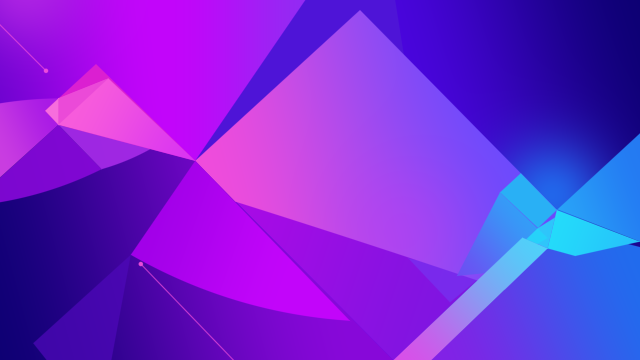
Reproduce this background procedurally as a WebGL 1 fragment shader.

```glsl
precision highp float;
// Overlapping translucent facets in violet, magenta and cyan, with two fine pins.
// Each facet is an intersection of half planes, some with bowed edges, filled
// with a linear gradient and painted from back to front on a 16 x 9 canvas.
uniform vec2 u_resolution;

const vec2 CANVAS = vec2(16.0, 9.0);
const float PIN_WIDTH = 0.013;
const float PIN_HEAD = 0.055;
const float GLOW_RADIUS = 1.35;

// Corners shared by several facets
const vec2 HUB = vec2(4.88, 4.98);
const vec2 KNOT = vec2(13.92, 3.75);
const vec2 PEAK = vec2(9.0, 8.75);
const vec2 FOLD = vec2(5.88, 3.96);
const vec2 WEDGE_TIP = vec2(11.42, 2.1);
const vec2 WEDGE_TOP = vec2(12.5, 4.19);
const vec2 BAND_LEFT = vec2(13.06, 3.06);
const vec2 BAND_RIGHT = vec2(13.69, 2.79);
const vec2 BAND_NOTCH = vec2(12.13, 2.17);
const vec2 ELBOW = vec2(3.27, 2.63);
const vec2 WING = vec2(1.46, 5.88);
const vec2 WING_TOP = vec2(1.46, 6.54);
const vec2 WING_LOW = vec2(2.54, 4.77);
const vec2 CREST = vec2(2.71, 7.04);

const vec3 NIGHT = vec3(0.05, 0.0, 0.45);
const vec3 INDIGO = vec3(0.29, 0.02, 0.87);
const vec3 PURPLE = vec3(0.53, 0.03, 0.85);
const vec3 VIOLET = vec3(0.42, 0.29, 0.99);
const vec3 MAGENTA = vec3(0.76, 0.02, 0.98);
const vec3 PINK = vec3(0.94, 0.3, 0.86);
const vec3 BLUE = vec3(0.13, 0.42, 0.93);
const vec3 CYAN = vec3(0.14, 0.86, 0.98);

// Signed distance to an edge, positive on its left; bow pushes the middle out
float edge(vec2 p, vec2 a, vec2 b, float bow) {
  vec2 e = b - a;
  float t = clamp(dot(p - a, e) / dot(e, e), 0.0, 1.0);
  return dot(p - a, normalize(vec2(-e.y, e.x))) - bow * 4.0 * t * (1.0 - t);
}

// Convex facets with clockwise corners; the edge after c (or d) may be bowed
float tri(vec2 p, vec2 a, vec2 b, vec2 c, float bow) {
  return max(max(edge(p, a, b, 0.0), edge(p, b, c, bow)), edge(p, c, a, 0.0));
}

float quad(vec2 p, vec2 a, vec2 b, vec2 c, vec2 d, float bow) {
  float sides = max(edge(p, a, b, 0.0), edge(p, b, c, 0.0));
  return max(sides, max(edge(p, c, d, bow), edge(p, d, a, 0.0)));
}

float segment(vec2 p, vec2 a, vec2 b) {
  vec2 e = b - a;
  return length(p - a - e * clamp(dot(p - a, e) / dot(e, e), 0.0, 1.0));
}

vec3 ramp(vec2 p, vec2 a, vec2 b, vec3 ca, vec3 cb) {
  vec2 e = b - a;
  return mix(ca, cb, smoothstep(-0.1, 1.1, dot(p - a, e) / dot(e, e)));
}

void paint(inout vec3 col, float d, vec3 fill, float alpha) {
  float aa = 0.75 * CANVAS.y / u_resolution.y;
  col = mix(col, fill, alpha * (1.0 - smoothstep(-aa, aa, d)));
}

float halo(vec2 p, vec2 center, float radius) {
  vec2 q = (p - center) / radius;
  return exp(-dot(q, q));
}

void pin(inout vec3 col, vec2 p, vec2 head, vec2 tail) {
  paint(col, segment(p, head, tail) - PIN_WIDTH, PINK, 0.75);
  paint(col, length(p - head) - PIN_HEAD, PINK, 0.95);
}

void main() {
  vec2 p = gl_FragCoord.xy / u_resolution * CANVAS;

  // Night sky on the right with a cool glow around the knot
  vec3 col = ramp(p, vec2(10.5, 6.6), vec2(16.0, 8.3), INDIGO, NIGHT);
  col = mix(col, BLUE, 0.95 * halo(p, vec2(13.8, 4.1), GLOW_RADIUS));
  paint(col, quad(p, HUB, vec2(8.32, 10.0), vec2(9.72, 10.0), vec2(10.1, 7.6), 0.0),
        vec3(0.31, 0.09, 0.84), 0.85);

  // Upper left sheet and dark lower left
  vec3 sheet = ramp(p, vec2(-0.6, 6.8), vec2(3.6, 7.4), vec3(0.4, 0.01, 0.8), MAGENTA);
  sheet = mix(sheet, vec3(0.72, 0.17, 0.9), 0.8 * halo(p, vec2(0.6, 9.4), 1.5));
  sheet = mix(sheet, vec3(0.57, 0.17, 0.95), smoothstep(4.2, 8.0, p.x));
  paint(col, quad(p, vec2(-1.0, 10.0), vec2(8.32, 10.0), HUB, vec2(-1.0, 6.65), 0.0), sheet, 1.0);
  paint(col, quad(p, vec2(-1.0), vec2(-1.0, 6.65), HUB, vec2(10.83, -1.0), 0.0),
        ramp(p, vec2(0.0, 0.8), vec2(7.5, 2.8), NIGHT, PURPLE), 1.0);
  paint(col, quad(p, ELBOW, vec2(2.6, -1.0), vec2(1.8, -0.8), vec2(0.83, 0.42), 0.0),
        vec3(0.3, 0.03, 0.72), 0.75);

  // Lower centre and the large sheet
  paint(col, tri(p, HUB, BAND_LEFT, vec2(9.83, 0.0), 0.0),
        ramp(p, FOLD, WEDGE_TIP, vec3(0.66, 0.04, 0.9), vec3(0.5, 0.08, 0.88)), 1.0);
  paint(col, tri(p, vec2(10.21, 2.54), BAND_NOTCH, vec2(11.25, 1.44), 0.0), VIOLET, 0.4);
  vec3 large = ramp(p, vec2(5.6, 4.2), vec2(12.2, 6.0), PINK, VIOLET);
  large = mix(large, vec3(0.72, 0.24, 0.95), 0.5 * halo(p, vec2(10.0, 3.2), 1.8));
  paint(col, quad(p, HUB, PEAK, vec2(17.6, 0.02), FOLD, -0.06), large, 1.0);
  paint(col, tri(p, HUB, vec2(8.75, 0.98), ELBOW, 0.33),
        ramp(p, vec2(3.6, 3.4), vec2(7.0, 2.2), vec3(0.63, 0.0, 0.91), MAGENTA), 1.0);

  // Lower right, blue wing and cyan facets
  paint(col, quad(p, vec2(9.75, -1.0), vec2(14.2, 3.28), vec2(17.0, 2.57), vec2(17.0, -1.0), 0.0),
        ramp(p, vec2(11.3, 0.0), vec2(15.8, 1.8), vec3(0.51, 0.13, 0.9), BLUE), 1.0);
  paint(col, quad(p, KNOT, vec2(17.0, 6.59), vec2(17.0, 2.57), vec2(16.0, 2.96), 0.0),
        ramp(p, KNOT, vec2(16.0, 4.5), vec3(0.16, 0.64, 0.97), vec3(0.14, 0.48, 0.95)), 1.0);
  paint(col, quad(p, WEDGE_TIP, WEDGE_TOP, vec2(13.69, 3.05), BAND_NOTCH, 0.0),
        ramp(p, WEDGE_TIP, vec2(13.2, 3.5), vec3(0.43, 0.3, 0.95), vec3(0.2, 0.62, 0.97)), 1.0);
  paint(col, quad(p, WEDGE_TOP, vec2(13.02, 4.67), KNOT, vec2(13.45, 3.3), 0.0),
        vec3(0.16, 0.69, 0.96), 1.0);
  paint(col, quad(p, BAND_LEFT, vec2(13.45, 3.3), KNOT, BAND_RIGHT, 0.0), CYAN, 0.85);
  paint(col, quad(p, KNOT, vec2(16.0, 2.96), vec2(14.38, 2.6), BAND_RIGHT, 0.0),
        ramp(p, KNOT, vec2(16.0, 2.96), CYAN, vec3(0.15, 0.76, 0.98)), 1.0);
  paint(col, quad(p, vec2(8.78, -1.0), BAND_LEFT, BAND_RIGHT, vec2(9.75, -1.0), 0.0),
        ramp(p, vec2(10.0, 0.0), vec2(13.4, 3.0), vec3(0.86, 0.3, 0.91), vec3(0.3, 0.83, 0.98)), 1.0);

  // Left wings and pink crest
  paint(col, quad(p, vec2(-0.02, 4.54), WING, WING_LOW, vec2(-0.02, 3.94), 0.1), PURPLE, 0.9);
  paint(col, quad(p, WING, vec2(-1.0, 3.66), vec2(-1.0, 6.2), WING_TOP, 0.08),
        ramp(p, vec2(0.0, 5.2), WING, vec3(0.79, 0.24, 0.88), vec3(0.66, 0.1, 0.9)), 1.0);
  paint(col, tri(p, WING, vec2(3.79, 5.29), WING_LOW, 0.04), vec3(0.64, 0.16, 0.9), 0.95);
  paint(col, quad(p, vec2(1.13, 6.23), vec2(2.4, 7.4), HUB, WING, 0.0), vec3(0.86, 0.12, 0.82), 1.0);
  paint(col, quad(p, WING, WING_TOP, CREST, HUB, 0.0),
        ramp(p, vec2(2.0, 6.4), HUB, vec3(0.97, 0.36, 0.86), vec3(0.85, 0.2, 0.95)), 1.0);
  paint(col, tri(p, WING, WING_TOP, CREST, 0.0), vec3(0.9, 0.26, 0.84), 0.7);
  paint(col, tri(p, vec2(1.13, 6.23), WING_TOP, WING, 0.0), vec3(0.98, 0.46, 0.87), 0.9);

  pin(col, p, vec2(1.15, 7.23), vec2(-0.1, 8.48));
  pin(col, p, vec2(3.52, 2.4), vec2(5.93, -0.1));
  gl_FragColor = vec4(col, 1.0);
}
```
